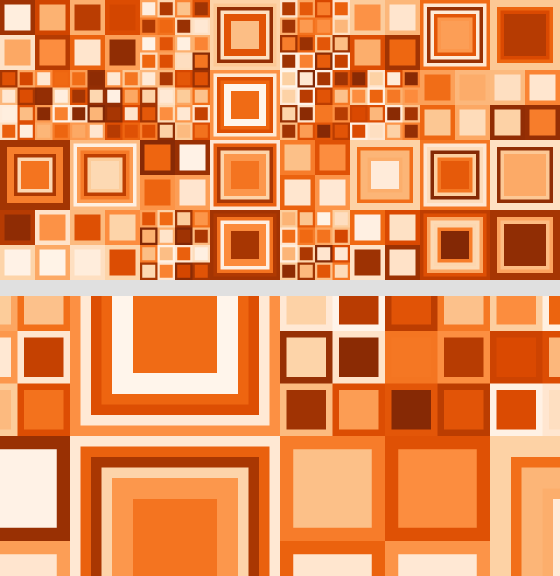
Top: the whole. Bottom: its middle third, enlarged.
Reproduce this pattern procedurally as a WebGL 2 fragment shader.

```glsl
#version 300 es
precision highp float;

#define ROWS 4.0          // cells down the canvas
#define RING_STEP 0.05    // thinnest ring, in cells
#define CORE_NEAR 0.2     // inset of the large cores
#define CORE_FAR 0.3      // inset of the small cores
#define TILE_BORDER 0.125 // border of a small tile, in tiles
#define MAX_RINGS 6
#define SAMPLES 4         // samples per pixel along each axis
#define SEED 3.7

uniform vec2 u_resolution;
out vec4 fragColor;

const vec3 ORANGES[9] = vec3[9](
    vec3(1.00, 0.96, 0.92), vec3(1.00, 0.90, 0.81), vec3(0.99, 0.82, 0.64),
    vec3(0.99, 0.68, 0.42), vec3(0.99, 0.55, 0.24), vec3(0.94, 0.41, 0.07),
    vec3(0.85, 0.28, 0.00), vec3(0.65, 0.21, 0.01), vec3(0.50, 0.15, 0.02));

float hash(vec2 p) {
    return fract(sin(dot(p, vec2(12.9898, 78.233)) + SEED) * 43758.5453);
}

// Continuous ramp from cream to brown
vec3 ramp(float t) {
    float x = clamp(t, 0.0, 1.0) * 8.0;
    int i = min(int(x), 7);
    return mix(ORANGES[i], ORANGES[i + 1], x - float(i));
}

// Tiles along one side of a cell: 1, 2 or 4, from crossed waves
float subdivision(vec2 cell) {
    float fromCentre = cell.x - 3.0;
    float across = cos(0.7 * (cell.x - 2.6)) - 3.0 * exp(-9.0 * fromCentre * fromCentre);
    float down = 1.0 - 1.15 * sin(2.0944 * cell.y);
    float density = across + down;
    return density > 1.5 ? 4.0 : density > 0.5 ? 2.0 : 1.0;
}

vec3 layerColor(vec2 tile, float tiles, float layer) {
    return ramp(hash(tile + vec2(17.3 * tiles, 5.3 * layer)));
}

vec3 pattern(vec2 p) {
    vec2 cell = floor(p);
    float tiles = subdivision(cell);
    vec2 tile = floor(p * tiles);
    vec2 local = abs(fract(p * tiles) - 0.5);
    float depth = 0.5 - max(local.x, local.y);
    vec3 color = layerColor(tile, tiles, 0.0);

    // Small tiles: one square in a border
    if (tiles > 1.0) {
        return depth > TILE_BORDER ? layerColor(tile, tiles, 1.0) : color;
    }

    // Large tiles: nested squares, ring widths shared by each column
    float core = hash(vec2(cell.x, 41.0)) < 0.35 ? CORE_NEAR : CORE_FAR;
    float inset = 0.0;
    for (int k = 1; k <= MAX_RINGS; k++) {
        float pick = hash(vec2(cell.x, 60.0 + float(k)));
        inset = min(inset + RING_STEP * (1.0 + floor(2.5 * pick * pick)), core);
        if (depth < inset) break;
        color = layerColor(tile, tiles, float(k));
        if (inset >= core) break;
    }
    return color;
}

void main() {
    // Average a grid of samples to smooth every edge
    vec3 sum = vec3(0.0);
    for (int j = 0; j < SAMPLES; j++) {
        for (int i = 0; i < SAMPLES; i++) {
            vec2 offset = (vec2(i, j) + 0.5) / float(SAMPLES) - 0.5;
            sum += pattern((gl_FragCoord.xy + offset) / u_resolution.y * ROWS);
        }
    }
    fragColor = vec4(sum / float(SAMPLES * SAMPLES), 1.0);
}
```
